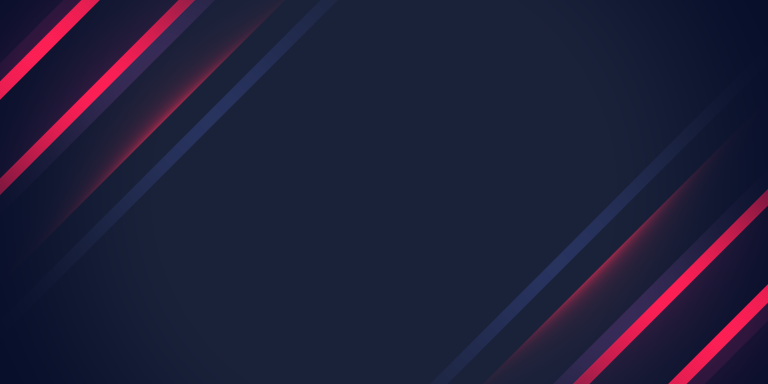
A WebGL 2 fragment shader for this background:

```glsl
#version 300 es
precision highp float;
// Dark navy backdrop with glowing diagonal stripes in two opposite corners.
uniform vec2 u_resolution;
out vec4 fragColor;

const vec3 NAVY = vec3(0.102, 0.133, 0.227);
const vec3 NAVY_DEEP = vec3(0.030, 0.058, 0.165);
const vec3 PLUM = vec3(0.260, 0.095, 0.270);
const vec3 VIOLET = vec3(0.235, 0.180, 0.370);
const vec3 BLUE = vec3(0.165, 0.210, 0.395);
const vec3 CRIMSON = vec3(0.985, 0.120, 0.330);
const vec3 ROSE = vec3(0.800, 0.170, 0.310);

// Bell-shaped fade along a stripe.
float fade(float along, float center, float width) {
    float d = (along - center) / width;
    return exp(-d * d);
}

// Antialiased stripe between two diagonal offsets.
float band(float across, float start, float end, float soft) {
    return smoothstep(start - soft, start + soft, across)
         * (1.0 - smoothstep(end - soft, end + soft, across));
}

// Glow with a crisp edge that decays toward the corner.
float edgeGlow(float across, float edge, float falloff, float soft) {
    float inside = 1.0 - smoothstep(edge - soft, edge + soft, across);
    return inside * exp(-max(edge - across, 0.0) / falloff);
}

vec3 backdrop(vec2 p, float aspect) {
    float r = length(p - 0.5 * vec2(aspect, 1.0));
    return mix(NAVY, NAVY_DEEP, smoothstep(0.55, 1.13, r));
}

// Stripes of one corner: s runs away from the corner, t along the stripes.
vec3 stripes(vec3 color, float s, float t, float soft) {
    // Plum haze on the corner side of each red stripe
    color = mix(color, PLUM, 0.45 * edgeGlow(s, 0.215, 0.10, soft) * fade(t, 0.0, 0.5));
    color = mix(color, PLUM, 0.60 * edgeGlow(s, 0.470, 0.09, soft) * fade(t, 0.03, 0.42));

    // Dim violet and blue companions
    color = mix(color, PLUM, 0.50 * band(s, 0.165, 0.212, soft) * fade(t, 0.05, 0.40));
    color = mix(color, VIOLET, 0.80 * band(s, 0.505, 0.560, soft) * fade(t, 0.22, 0.45));
    color = mix(color, BLUE, 0.85 * band(s, 0.835, 0.880, soft) * fade(t, 0.24, 0.55));

    // Soft rose light with one sharp side
    float rose = 0.55 * edgeGlow(s, 0.742, 0.022, soft) + 0.22 * edgeGlow(s, 0.742, 0.075, soft);
    color = mix(color, ROSE, rose * fade(t, 0.13, 0.40));

    // Bright crimson stripes
    color = mix(color, CRIMSON, band(s, 0.212, 0.260, soft) * fade(t, -0.02, 0.75));
    color = mix(color, CRIMSON, band(s, 0.465, 0.508, soft) * fade(t, 0.03, 0.62));
    return color;
}

void main() {
    float aspect = u_resolution.x / u_resolution.y;
    vec2 p = gl_FragCoord.xy / u_resolution.y;
    vec3 color = backdrop(p, aspect);

    // Measure from the top left, and turn the far half onto the near one
    vec2 q = vec2(p.x, 1.0 - p.y);
    if (q.x + q.y > 0.5 * (aspect + 1.0)) q = vec2(aspect, 1.0) - q;

    color = stripes(color, q.x + q.y, q.x - q.y, 1.0 / u_resolution.y);
    fragColor = vec4(color, 1.0);
}
```
